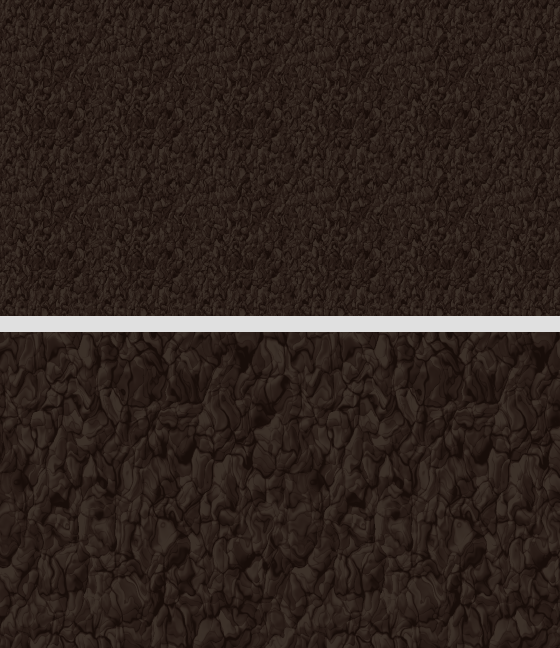
Top: the whole. Bottom: its middle third, enlarged.
Write a Shadertoy shader that draws this texture.

```glsl
// Dark brown bark: a repeating tile of small upright flakes split by fine cracks.

const vec3 DARK_BARK  = vec3(0.09, 0.05, 0.035);
const vec3 MID_BARK   = vec3(0.16, 0.11, 0.09);
const vec3 LIGHT_BARK = vec3(0.235, 0.192, 0.162);

const vec2 TILES = vec2(3.2, 2.25);       // tiles per canvas height, each way
const vec2 FLAKE_GRID = vec2(18.0, 17.0); // flakes per tile
const vec2 CHIP_GRID  = vec2(33.0, 34.0); // small chips per tile
const vec2 GRAIN_GRID = vec2(30.0, 32.0); // coarsest grain per tile

vec2 hash2(vec2 p) {
    vec3 q = fract(p.xyx * vec3(0.1031, 0.1030, 0.0973));
    q += dot(q, q.yzx + 33.33);
    return fract((q.xx + q.yz) * q.zy);
}

// Value noise that wraps after "period" cells.
float tiledNoise(vec2 uv, vec2 period) {
    vec2 p = uv * period;
    vec2 cell = floor(p);
    vec2 f = p - cell;
    f = f * f * (3.0 - 2.0 * f);
    float a = hash2(mod(cell, period)).x;
    float b = hash2(mod(cell + vec2(1.0, 0.0), period)).x;
    float c = hash2(mod(cell + vec2(0.0, 1.0), period)).x;
    float d = hash2(mod(cell + 1.0, period)).x;
    return mix(mix(a, b, f.x), mix(c, d, f.x), f.y);
}

float tiledFbm(vec2 uv, vec2 period) {
    float sum = 0.0;
    float amplitude = 0.5;
    for (int i = 0; i < 3; i++) {
        sum += amplitude * tiledNoise(uv, period);
        period *= 2.0;
        amplitude *= 0.5;
    }
    return sum;
}

// Wrapping cells: x = gap to the border, y = random tone, z = slope to the light.
vec3 flakes(vec2 uv, vec2 period) {
    vec2 p = uv * period;
    vec2 cell = floor(p);
    float nearest = 9.0;
    float second = 9.0;
    vec2 toCentre = vec2(0.0);
    vec2 id = vec2(0.0);
    for (int y = -1; y <= 1; y++) {
        for (int x = -1; x <= 1; x++) {
            vec2 neighbour = cell + vec2(x, y);
            vec2 wrapped = mod(neighbour, period);
            vec2 offset = neighbour + hash2(wrapped) - p;
            float d = length(offset);
            if (d < nearest) {
                second = nearest;
                nearest = d;
                toCentre = offset;
                id = wrapped;
            } else {
                second = min(second, d);
            }
        }
    }
    vec2 random = hash2(id + 71.0);
    float slope = dot(toCentre, vec2(0.8, -0.6)) * (0.4 + random.y);
    return vec3(second - nearest, random.x, slope);
}

// Brightness of the bark, about 0.5 on average.
float barkTone(vec2 uv) {
    // Bend the grid so that the flakes become ragged and slanted.
    vec2 bendGrid = vec2(16.0, 14.0);
    vec2 bend = vec2(tiledFbm(uv, bendGrid), tiledFbm(uv + 0.37, bendGrid)) - 0.44;
    vec2 p = uv + bend * vec2(0.08, 0.09);

    vec3 flake = flakes(p, FLAKE_GRID);
    vec3 chip = flakes(p + bend * 0.03, CHIP_GRID);

    // Light from the upper left over the fine grain.
    vec2 lightStep = vec2(-0.011, 0.008);
    float relief = tiledFbm(p, GRAIN_GRID) - tiledFbm(p + lightStep, GRAIN_GRID);

    float tone = 0.63 + 0.20 * (flake.y - 0.5) + 0.36 * flake.z;
    tone += 0.26 * (chip.y - 0.5) + 0.26 * chip.z + 0.95 * relief;
    tone += 0.06 * (tiledNoise(uv, vec2(5.0, 4.0)) - 0.5);

    // Cracks of uneven depth.
    float depth = tiledNoise(uv + 0.61, vec2(15.0, 13.0));
    tone -= (0.20 + 0.45 * depth) * (1.0 - smoothstep(0.0, 0.18, flake.x));
    tone -= 0.20 * (1.0 - smoothstep(0.0, 0.16, chip.x));
    return clamp(tone, 0.0, 1.0);
}

vec3 barkColour(float tone) {
    vec3 lower = mix(DARK_BARK, MID_BARK, smoothstep(0.0, 0.5, tone));
    return mix(lower, LIGHT_BARK, smoothstep(0.45, 0.95, tone));
}

void mainImage(out vec4 fragColor, in vec2 fragCoord) {
    // Average four samples per pixel for smooth edges.
    vec3 colour = vec3(0.0);
    for (int i = 0; i < 4; i++) {
        vec2 jitter = vec2(i % 2, i / 2) * 0.5 - 0.25;
        vec2 uv = (fragCoord + jitter) / iResolution.y * TILES;
        colour += barkColour(barkTone(fract(uv)));
    }
    fragColor = vec4(colour / 4.0, 1.0);
}
```
